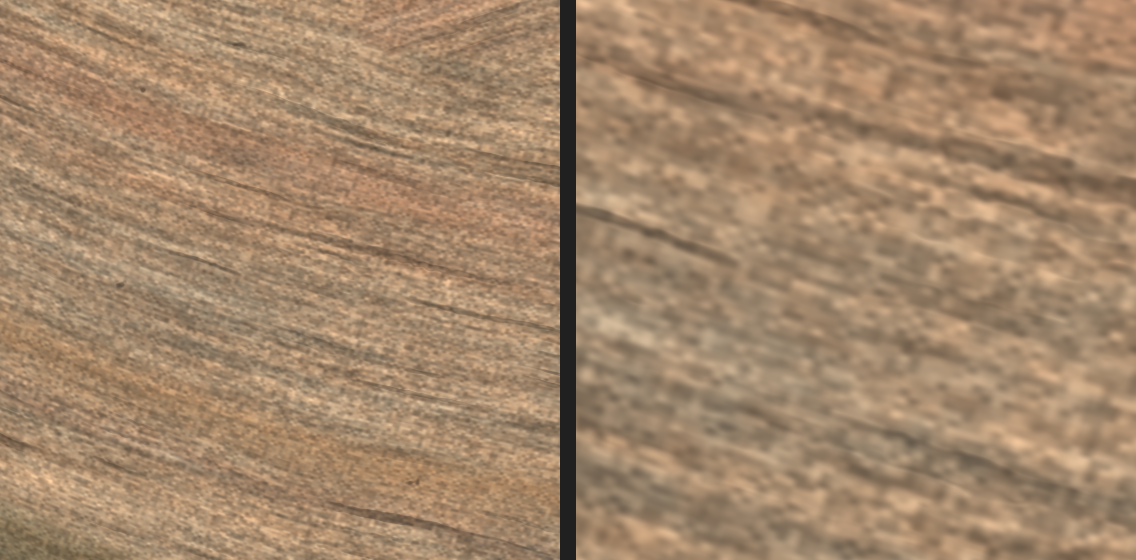
Left: the whole. Right: its middle third, enlarged.
Give the GLSL for this texture, as a Shadertoy shader.

```glsl
// Weathered sandstone: thin beds sweep down to the right in a shallow curve.
// Stretched noise in bed coordinates (along, across) gives streaks and seams,
// wide colour bands tint them, and fine noise adds a sandy grain.

#define BED_SLOPE 0.43
#define BED_CURVE 0.12
#define BED_WARP 0.020
#define STREAK_CONTRAST 0.22
#define SEAM_DEPTH 0.27
#define PALE_STRENGTH 0.30
#define CRUMB_CONTRAST 0.20
#define GRAIN_CONTRAST 0.30
#define GRAIN_SCALE 175.0
#define BRIGHTNESS 1.0

const vec3 TAN    = vec3(0.665, 0.550, 0.433);
const vec3 RUST   = vec3(0.665, 0.515, 0.405);
const vec3 OCHRE  = vec3(0.645, 0.510, 0.380);
const vec3 GREY   = vec3(0.645, 0.550, 0.447);
const vec3 MAUVE  = vec3(0.550, 0.455, 0.375);
const vec3 OLIVE  = vec3(0.490, 0.425, 0.320);
const vec3 CREAM  = vec3(0.800, 0.680, 0.545);

float hash(vec2 p) {
    vec3 q = fract(vec3(p.xyx) * 0.1031);
    q += dot(q, q.yzx + 33.33);
    return fract((q.x + q.y) * q.z);
}

float noise(vec2 p) {
    vec2 i = floor(p), f = fract(p);
    f = f * f * (3.0 - 2.0 * f);
    float low = mix(hash(i), hash(i + vec2(1, 0)), f.x);
    float high = mix(hash(i + vec2(0, 1)), hash(i + vec2(1, 1)), f.x);
    return mix(low, high, f.y);
}

// Noise centred on zero, offset so that layers stay independent
float signedNoise(vec2 p, float seed) {
    return noise(p + seed * vec2(17.3, 41.7) + 60.0) - 0.5;
}

float band(float x, float centre, float halfWidth) {
    float d = (x - centre) / halfWidth;
    return exp(-d * d);
}

// Broad colour of the beds, from the lowest to the highest
vec3 bedColour(float across) {
    vec3 c = TAN;
    c = mix(c, GREY, 0.9 * band(across, 0.62, 0.12));
    c = mix(c, RUST, 0.9 * band(across, 0.90, 0.055));
    c = mix(c, RUST, 0.4 * band(across, 0.79, 0.035));
    c = mix(c, OCHRE, band(across, 0.41, 0.045));
    c = mix(c, MAUVE, 0.6 * band(across, 0.315, 0.025));
    c = mix(c, CREAM, 0.3 * band(across, 0.485, 0.014));
    return mix(OLIVE, c, smoothstep(0.07, 0.15, across));
}

// Streaked, crumbly rock; bed.x runs along the beds and bed.y across them
vec3 strata(vec2 bed) {
    bed.y += BED_WARP * signedNoise(bed * vec2(3.5, 5.0), 1.0)
           + 0.005 * signedNoise(bed * vec2(14.0, 22.0), 2.0);
    vec3 colour = bedColour(bed.y + 0.02 * signedNoise(bed * vec2(5.0, 30.0), 3.0));

    // Coloured sand beds are smooth; the pale beds between them are rough
    float smoothBed = max(band(bed.y, 0.40, 0.055), 0.7 * band(bed.y, 0.90, 0.06));
    smoothBed = max(smoothBed, 1.0 - smoothstep(0.07, 0.15, bed.y));
    float rough = 1.0 - 0.55 * smoothBed;

    float streaks = 0.22 * signedNoise(bed * vec2(2.0, 20.0), 4.0)
                  + 0.75 * signedNoise(bed * vec2(3.0, 65.0), 5.0)
                  + signedNoise(bed * vec2(6.0, 115.0), 6.0)
                  + 0.8 * signedNoise(bed * vec2(11.0, 165.0), 16.0);
    float crumbs = signedNoise(bed * vec2(75.0, 140.0), 7.0)
                 * (0.5 + noise(bed * vec2(5.0, 9.0) + 20.0));
    float tone = 1.0 + rough * (STREAK_CONTRAST * streaks + CRUMB_CONTRAST * crumbs);

    // Broken dark seams and bright ledges, thin and long
    float patches = smoothstep(0.2, 0.6, noise(bed * vec2(3.0, 8.0) + 31.0));
    patches = max(patches, 0.8 * band(bed.y, 1.05, 0.06));
    float ragged = 0.25 * crumbs;
    float seam = signedNoise(bed * vec2(4.0, 95.0), 8.0) + ragged;
    float ledge = signedNoise(bed * vec2(3.5, 85.0), 9.0) + ragged;
    tone -= SEAM_DEPTH * rough * patches * smoothstep(0.16, 0.40, seam);
    colour = mix(colour, CREAM, PALE_STRENGTH * rough * smoothstep(0.08, 0.36, ledge));

    // Slight drift between warm and greenish sand
    float warmth = signedNoise(bed * vec2(4.0, 40.0), 10.0)
                 + 0.8 * signedNoise(bed * vec2(50.0, 90.0), 11.0);
    return colour * tone * (1.0 + warmth * vec3(0.045, -0.015, -0.06));
}

void mainImage(out vec4 fragColor, in vec2 fragCoord) {
    vec2 p = fragCoord / iResolution.xy;
    float across = p.y + BED_SLOPE * p.x - BED_CURVE * p.x * p.x;
    vec2 bed = vec2(p.x - 0.35 * p.y, across);
    vec3 colour = strata(bed);

    // Wedge of rising cross beds in the upper right, with a pale rim
    float rim = across - 0.25 * max(p.x - 0.66, 0.0)
              + 0.03 * signedNoise(p * 22.0, 12.0);
    float wedge = smoothstep(1.125, 1.15, rim) * smoothstep(0.60, 0.68, p.x);
    vec2 crossBed = vec2(p.x + 0.3 * p.y, p.y - 0.3 * p.x + 0.15);
    colour = mix(colour, strata(crossBed), wedge);
    float rimLight = band(rim, 1.135, 0.012) * band(p.x, 0.60, 0.13);
    colour = mix(colour, CREAM, 0.5 * rimLight);

    // A few small dark pits with ragged edges
    for (int i = 0; i < 4; i++) {
        float k = float(i);
        vec2 centre = vec2(hash(vec2(k, 3.0)), hash(vec2(k, 8.0)));
        vec2 d = (p - centre) * vec2(0.8, 1.4);
        float edge = length(d) + 0.012 * signedNoise(p * 130.0, 13.0);
        colour *= 1.0 - 0.35 * (1.0 - smoothstep(0.001, 0.010, edge));
    }

    // Sand grain, a little longer along the beds
    vec2 grainPos = bed * GRAIN_SCALE;
    float grain = signedNoise(grainPos * vec2(0.8, 1.15), 14.0)
                + 0.3 * signedNoise(grainPos * vec2(0.45, 0.7), 15.0);
    colour *= BRIGHTNESS * (1.0 + GRAIN_CONTRAST * grain);
    fragColor = vec4(clamp(colour, 0.0, 1.0), 1.0);
}
```
